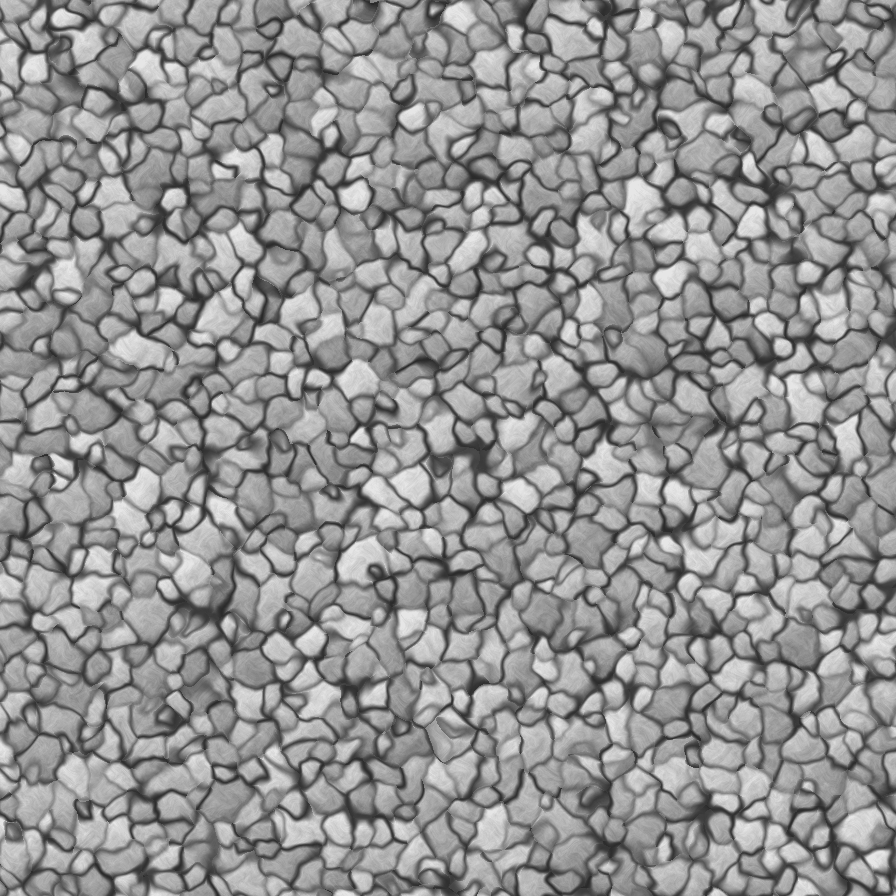
A Shadertoy shader for this texture:

```glsl
// Densely packed grey gravel: small rounded, angular stones with dark gaps.

vec3 hash3(vec2 p) {
    vec3 q = fract(vec3(p.xyx) * vec3(0.1031, 0.1030, 0.0973));
    q += dot(q, q.yxz + 33.33);
    return fract((q.xxy + q.yzz) * q.zyx);
}

// Layered, bent sines: mottling in the range of about -1 to 1
float mottle(vec2 p) {
    float sum = 0.0, amp = 0.5;
    for (int i = 0; i < 4; i++) {
        p += 0.7 * sin(p.yx * 1.3 + float(i) * 2.1);
        sum += amp * sin(p.x) * sin(p.y + 1.7);
        p = mat2(1.2, 1.3, -1.3, 1.2) * p;
        amp *= 0.75;
    }
    return sum;
}

// Elongated, squarish stone: x = scaled distance, y = radius, z = lit tone
vec3 stone(vec2 p, vec2 cell) {
    vec3 place = hash3(cell + 17.0);
    vec3 form = hash3(cell + 171.0);
    vec2 offset = p - cell - 0.08 - 0.84 * place.xy;
    float radius = 0.36 + 0.52 * pow(place.z, 1.9);
    float angle = 6.2832 * form.x;
    float stretch = 1.0 + 0.38 * form.y;
    float c = cos(angle), s = sin(angle);
    vec2 q = abs(mat2(c, -s, s, c) * offset) * vec2(1.0 / stretch, stretch);
    float d = pow(dot(pow(q, vec2(2.8)), vec2(1.0)), 1.0 / 2.8) / radius;
    float light = clamp(dot(offset / radius, vec2(-0.035, 0.065)), -0.08, 0.08);
    return vec3(d, radius, 0.57 + 0.25 * form.z + light);
}

void mainImage(out vec4 fragColor, in vec2 fragCoord) {
    vec2 uv = fragCoord / iResolution.y;
    vec2 p = uv * 34.0 + 40.0;
    p += 0.09 * sin(p.yx * 3.1 + 1.5 * sin(p * 1.7));
    p += 0.035 * sin(p.yx * 8.3 + 2.0 * sin(p * 3.9));

    // Nearest and second nearest stones
    vec3 near = vec3(9.0, 0.5, 0.6), next = near;
    vec2 nearId = vec2(0.0), nextId = vec2(0.0);
    for (int y = -2; y <= 2; y++) {
        for (int x = -2; x <= 2; x++) {
            vec2 cell = floor(p) + vec2(x, y);
            vec3 s = stone(p, cell);
            if (s.x < near.x) {
                next = near;
                nextId = nearId;
                near = s;
                nearId = cell;
            } else if (s.x < next.x) {
                next = s;
                nextId = cell;
            }
        }
    }

    // Stone faces, blended softly where two of them touch
    float edge = (next.x - near.x) * near.y * next.y / (near.y + next.y);
    float tone = mix(0.5 * (near.z + next.z), near.z, smoothstep(0.0, 0.09, edge));
    tone += 0.065 * mottle(p * 4.2) + 0.035 * mottle(p * 11.0 + 5.0);
    tone += 0.035 * mottle(uv * 9.0);

    // Contact seams of varied depth, and deep shadow in open gaps
    float depth = mix(0.22, 0.78, hash3(nearId + nextId + 311.0).x);
    float seam = 1.0 - smoothstep(-0.02, 0.17, edge);
    float gap = smoothstep(0.95, 1.65, near.x + 0.15 * seam);
    tone *= 1.0 - depth * seam;
    tone = mix(tone, 0.14, 0.75 * gap);

    fragColor = vec4(vec3(clamp(tone + 0.02, 0.07, 0.9)), 1.0);
}
```
